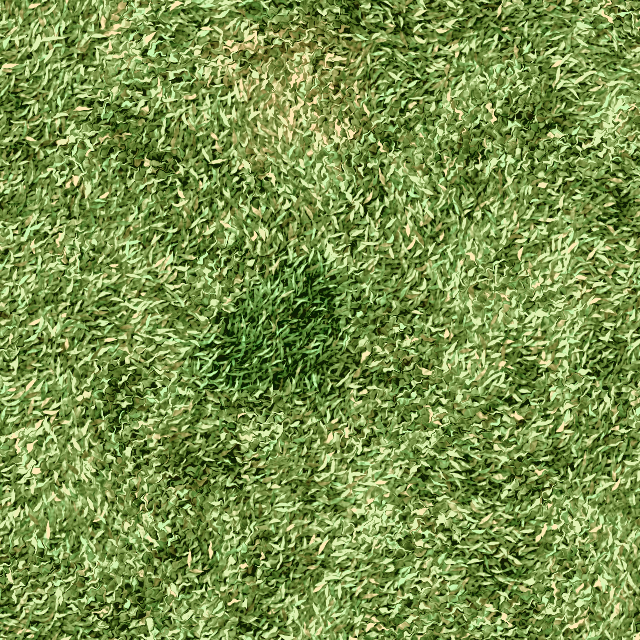
Write a Shadertoy shader that draws this texture.

```glsl
// Sunlit mown lawn: short tangled grass blades with lush and straw-coloured patches.

vec3 hash3(vec3 p) {
    p = fract(p * vec3(0.1031, 0.1030, 0.0973));
    p += dot(p, p.yxz + 33.33);
    return fract((p.xxy + p.yxx) * p.zyx);
}

float gradientDot(vec2 cell, vec2 offset) {
    float a = 6.2832 * hash3(vec3(cell + 200.0, 7.0)).x;
    return dot(vec2(cos(a), sin(a)), offset);
}

float gradientNoise(vec2 p) {
    vec2 i = floor(p), f = p - i;
    vec2 s = f * f * f * (f * (f * 6.0 - 15.0) + 10.0);
    float low = mix(gradientDot(i, f), gradientDot(i + vec2(1, 0), f - vec2(1, 0)), s.x);
    float high = mix(gradientDot(i + vec2(0, 1), f - vec2(0, 1)), gradientDot(i + 1.0, f - 1.0), s.x);
    return 1.4 * mix(low, high, s.y);
}

// Coverage of one bent, tapering blade centred on the origin
float bladeMask(vec2 q, vec2 dir, float len, float wid, float bend, float soft) {
    float t = dot(q, dir) / len;
    float across = dot(q, vec2(-dir.y, dir.x)) + bend * (t * t - 0.3);
    float edge = wid * (1.0 - t * t) * (1.0 - 0.3 * t);
    return smoothstep(soft, -soft, abs(across) - edge) * step(abs(t), 1.0);
}

// Grass colours from deep shade to sunlit tip
vec3 grassRamp(float t) {
    vec3 c = mix(vec3(0.06, 0.12, 0.01), vec3(0.21, 0.31, 0.06), smoothstep(0.0, 0.14, t));
    c = mix(c, vec3(0.36, 0.47, 0.17), clamp((t - 0.12) / 0.19, 0.0, 1.0));
    c = mix(c, vec3(0.51, 0.61, 0.31), clamp((t - 0.31) / 0.24, 0.0, 1.0));
    c = mix(c, vec3(0.65, 0.76, 0.46), clamp((t - 0.55) / 0.23, 0.0, 1.0));
    return mix(c, vec3(0.88, 0.95, 0.70), clamp((t - 0.78) / 0.19, 0.0, 1.0));
}

void mainImage(out vec4 fragColor, in vec2 fragCoord) {
    vec2 p = fragCoord / iResolution.y;

    // Broad patches of growth
    float broad = gradientNoise(p * 4.5 + 3.0);
    float clumps = gradientNoise(p * 13.0 + 9.0);
    float lush = smoothstep(0.2, 0.75, exp(-70.0 * dot(p - vec2(0.44, 0.48), p - vec2(0.44, 0.48)))
               + 0.5 * gradientNoise(p * 6.0 + 21.0) + 0.25 * clumps);
    float straw = smoothstep(0.25, 0.9, exp(-60.0 * dot(p - vec2(0.44, 0.86), p - vec2(0.44, 0.86)))
                + 0.7 * gradientNoise(p * 8.0 + 40.0));
    float flow = 0.65 + 1.5 * gradientNoise(p * 3.5 + 60.0) + 0.7 * clumps;
    flow = mix(flow, 1.2, 0.6 * lush);

    // Ragged, mottled outlines where the turf is matted
    vec2 fray = vec2(gradientNoise(p * 110.0), gradientNoise(p * 110.0 + 70.0));
    float matted = smoothstep(-0.25, 0.3, gradientNoise(p * 7.0 + 80.0)) * (1.0 - lush);
    vec2 warped = p + 0.006 * fray * mix(0.15, 1.0, matted);

    float tone = 0.12 + 0.25 * gradientNoise(p * 90.0 + 5.0);
    float hue = 0.0;
    float soft = max(0.02, 45.0 / iResolution.y);

    // Layers of blades, deepest first, each shading those below
    for (int layer = 0; layer < 9; layer++) {
        float depth = float(layer) / 8.0;
        vec2 g = warped * 56.0 + float(layer) * vec2(3.37, 5.61);
        vec2 cell = floor(g);
        for (int y = -1; y <= 1; y++)
        for (int x = -1; x <= 1; x++) {
            vec2 id = cell + vec2(x, y);
            vec3 place = hash3(vec3(id + 10.0, float(layer) * 7.0 + 1.0));
            vec3 look = hash3(vec3(id + 50.0, float(layer) * 11.0 + 90.0));
            vec2 q = g - id - place.xy;
            float angle = flow + 2.0 * (place.z - 0.5);
            vec2 dir = vec2(cos(angle), sin(angle));
            float len = mix(0.5, 0.88, look.y);
            float wid = mix(0.11, 0.18, look.z) * (1.0 - 0.2 * lush);
            float bend = 0.4 * (fract(look.y * 17.0) - 0.5);

            float shadow = bladeMask(q - vec2(0.09, -0.14), dir, len, wid, bend, soft + 0.06);
            tone *= 1.0 - 0.42 * shadow;

            float cover = bladeMask(q, dir, len, wid, bend, soft);
            float lit = (0.24 + 0.92 * look.x) * mix(0.6, 1.0, depth) + 0.16 * dot(q, dir);
            float dry = smoothstep(0.82 - 0.4 * straw, 1.0, look.z);
            float cool = smoothstep(0.7, 1.0, fract(look.z * 13.0)) + 0.8 * lush;
            tone = mix(tone, lit, cover);
            hue = mix(hue, 1.1 * dry - 0.7 * cool, cover);
        }
    }

    // Fine grain, patch brightness and contrast
    tone += 0.22 * gradientNoise(warped * 190.0 + 15.0) + 0.15 * fray.x * matted;
    tone += 0.12 * broad + 0.16 * clumps - 0.17 * lush + 0.05 * straw;
    tone = 0.51 + 1.2 * (tone - 0.49);

    vec3 color = grassRamp(clamp(tone, 0.0, 1.0));
    color += (hue + 0.35 * straw) * (0.35 + 0.6 * clamp(tone, 0.0, 1.0)) * vec3(0.14, -0.03, 0.01);
    fragColor = vec4(clamp(color, 0.0, 1.0), 1.0);
}
```
